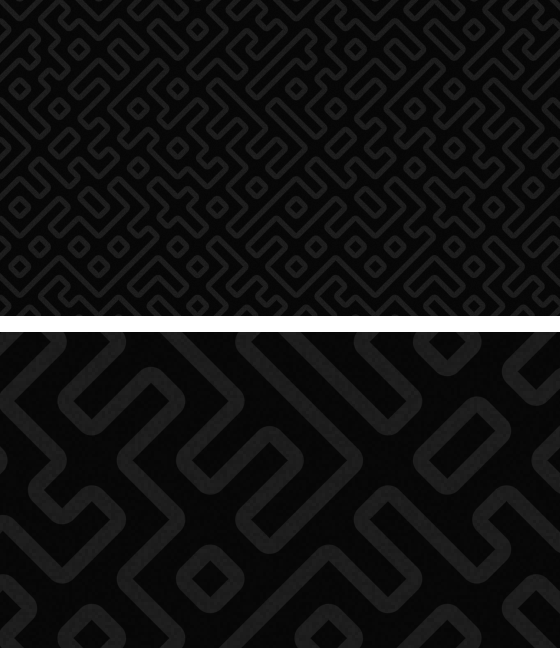
Top, the full canvas; bottom, a detail of the centre.
Reproduce this pattern procedurally as a Shadertoy shader.

```glsl
const vec3 GROUND = vec3(0.028);
const vec3 LINE = vec3(0.112);
const float TILE = 0.0625;        // tile side, in canvas heights
const float PERIOD = 28.0;        // repeat length, in half tiles
const float HALF_WIDTH = 0.19;    // half line width, in lattice steps
const float BEND_RADIUS = 0.19;   // corner rounding, in lattice steps
const float DRIFT = 0.18;         // how much regions favour one diagonal
const float FLIP_CHANCE = 0.5;
const float GRAIN = 0.010;
const float GRAIN_ROWS = 288.0;
const float TAU = 6.2831853;

float hash(vec2 p) {
    vec3 q = fract(p.xyx * vec3(0.1031, 0.1030, 0.0973));
    q += dot(q, q.yzx + 33.33);
    return fract((q.x + q.y) * q.z);
}

// Upright position of a lattice face, wrapped to the repeat
vec2 wrapFace(vec2 face) {
    return mod(vec2(face.x - face.y, face.x + face.y) + 0.5, PERIOD);
}

// True where an odd face carries two walls along the first lattice axis
bool leansRight(vec2 face) {
    vec2 p = wrapFace(face);
    vec2 wave = p * TAU / PERIOD;
    float bias = sin(wave.x * 2.0 + sin(wave.y)) * sin(wave.y * 3.0 + 1.0);
    return hash(p + 7.0) < 0.5 + DRIFT * bias;
}

// An even face with two parallel walls may turn them by a quarter
bool isFlipped(vec2 face) {
    bool lean = leansRight(face + vec2(1, 0));
    return lean == leansRight(face - vec2(1, 0))
        && lean == leansRight(face + vec2(0, 1))
        && lean == leansRight(face - vec2(0, 1))
        && hash(wrapFace(face) + 61.0) < FLIP_CHANCE;
}

// Is there a wall from this lattice point one step along the axis?
bool hasWall(vec2 point, vec2 axis) {
    vec2 beside = point - axis.yx;
    bool isEven = mod(point.x + point.y, 2.0) < 0.5;
    vec2 evenFace = isEven ? point : beside;
    vec2 oddFace = isEven ? beside : point;
    bool wall = leansRight(oddFace) == (axis.x > 0.5);
    return wall != isFlipped(evenFace);
}

// Distance to the wall line; each lattice point joins exactly two walls
float wallDistance(vec2 uv) {
    const vec2 X = vec2(1, 0), Y = vec2(0, 1);
    vec2 point = floor(uv + 0.5);
    vec2 p = uv - point;
    bool east = hasWall(point, X), west = hasWall(point - X, X);
    bool north = hasWall(point, Y), south = hasWall(point - Y, Y);
    if (east && west) return abs(p.y);
    if (north && south) return abs(p.x);

    // Rounded bend, mirrored into the first quadrant
    p *= vec2(east ? 1.0 : -1.0, north ? 1.0 : -1.0);
    vec2 q = BEND_RADIUS - p;
    return abs(length(max(q, 0.0)) + min(max(q.x, q.y), 0.0) - BEND_RADIUS);
}

void mainImage(out vec4 fragColor, in vec2 fragCoord) {
    vec2 pos = fragCoord / iResolution.y;

    // Lattice turned by 45 degrees
    vec2 uv = vec2(pos.x + pos.y, pos.y - pos.x) / TILE;
    float pixel = sqrt(2.0) / (TILE * iResolution.y);

    float edge = wallDistance(uv) - HALF_WIDTH;
    float wall = 1.0 - smoothstep(-0.75 * pixel, 0.75 * pixel, edge);
    vec3 color = mix(GROUND, LINE, wall);

    // Faint surface grain, stronger on the lines
    float grain = hash(floor(pos * GRAIN_ROWS) + 19.0) - 0.5;
    color += grain * GRAIN * (1.0 + wall);
    fragColor = vec4(color, 1.0);
}
```
